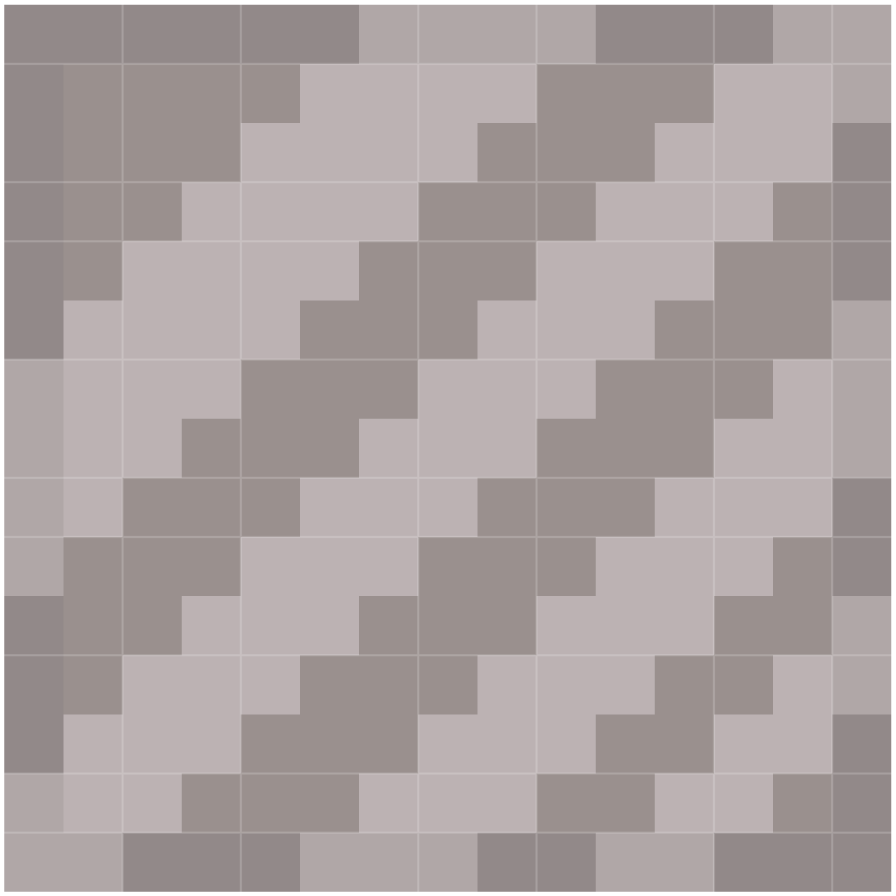
Write a Shadertoy shader that draws this pattern.

```glsl
// Diagonal bands, narrowing from the top-left corner: 1 = light, 0 = dark
float bandTone(int diagonal) {
    int edges[8] = int[8](6, 10, 13, 16, 19, 22, 24, 26);
    int crossed = 0;
    for (int i = 0; i < 8; i++) crossed += int(diagonal >= edges[i]);
    return float(crossed % 2);
}

// Soft hairline around the nearest cell boundary
float hairline(float coord) {
    return 1.0 - smoothstep(0.008, 0.026, abs(coord - round(coord)));
}

vec3 mosaic(vec2 uv) {
    // 15 x 15 cells, counted from the top left, inside a thin white margin
    vec2 grid = (vec2(uv.x, 1.0 - uv.y) - vec2(0.0048, 0.0053)) / 0.0660;
    if (min(grid.x, grid.y) < 0.0 || max(grid.x, grid.y) > 15.0) return vec3(1.0);

    ivec2 cell = ivec2(min(floor(grid), 14.0));
    float tone = bandTone(cell.x + cell.y);
    vec3 inner = mix(vec3(0.604, 0.565, 0.557), vec3(0.737, 0.698, 0.702), tone);
    vec3 rim = mix(vec3(0.573, 0.537, 0.537), vec3(0.690, 0.655, 0.655), tone);
    bool onRim = min(cell.x, cell.y) == 0 || max(cell.x, cell.y) == 14;
    vec3 color = onRim ? rim : inner;

    // Pale seams on a five-cell rhythm
    ivec2 beat = ivec2(round(grid)) % 5;
    float seam = 0.0;
    if (beat.x == 2 || beat.x == 4) seam = hairline(grid.x);
    if (beat.y == 1 || beat.y >= 3) seam = max(seam, hairline(grid.y));
    return mix(color, vec3(1.0), 0.19 * seam);
}

void mainImage(out vec4 fragColor, in vec2 fragCoord) {
    // 4 x 4 supersampling smooths every edge
    vec3 sum = vec3(0.0);
    for (int i = 0; i < 16; i++) {
        vec2 offset = (vec2(i % 4, i / 4) + 0.5) / 4.0 - 0.5;
        sum += mosaic((fragCoord + offset) / iResolution.xy);
    }
    fragColor = vec4(sum / 16.0, 1.0);
}
```
